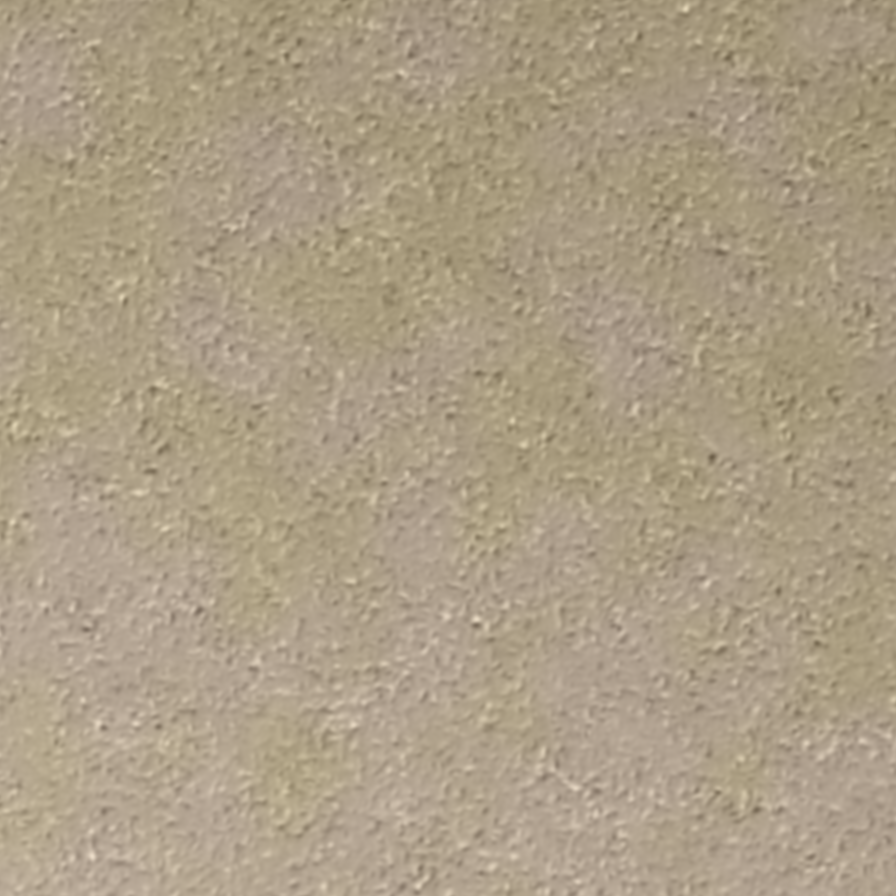
Give the GLSL for this texture, as a WebGL 1 fragment shader.

```glsl
precision highp float;
// Fine, softly lit plaster: short scattered grains, each with a lit and a
// shaded side, over a tan ground that drifts between yellowish and pinkish
// patches and brightens towards the lower left.

uniform vec2 u_resolution;

float hash(vec2 cell) {
  vec3 q = fract(vec3(cell.xyx) * 0.1031);
  q += dot(q, q.yzx + 33.33);
  return fract((q.x + q.y) * q.z);
}

// Dot product of an offset with the random unit gradient of a lattice cell
float slope(vec2 cell, vec2 offset) {
  float angle = 6.2832 * hash(cell);
  return dot(vec2(cos(angle), sin(angle)), offset);
}

// Gradient noise, roughly -0.7 to 0.7
float noise(vec2 p) {
  vec2 i = floor(p);
  vec2 f = p - i;
  vec2 w = f * f * f * (f * (f * 6.0 - 15.0) + 10.0);
  vec2 e = vec2(1.0, 0.0);
  float low = mix(slope(i, f), slope(i + e.xy, f - e.xy), w.x);
  float high = mix(slope(i + e.yx, f - e.yx), slope(i + e.xx, f - e.xx), w.x);
  return mix(low, high, w.y);
}

// Sum of short soft strokes, one per cell, light on one side, dark on the other
float grains(vec2 p, float baseAngle) {
  vec2 home = floor(p);
  float sum = 0.0;
  for (int y = -1; y <= 1; y++) {
    for (int x = -1; x <= 1; x++) {
      vec2 cell = home + vec2(float(x), float(y));
      vec2 jitter = vec2(hash(cell + 13.0), hash(cell + 47.0));
      vec2 d = p - cell - jitter;
      float angle = baseAngle + 2.0 * (hash(cell + 89.0) - 0.5);
      vec2 along = vec2(cos(angle), sin(angle));
      float stretch = mix(0.28, 0.46, hash(cell + 151.0));
      float u = dot(d, along) / stretch;
      float v = dot(d, vec2(-along.y, along.x)) / 0.28;
      float strength = hash(cell + 211.0);
      strength = 0.25 + 1.3 * strength * strength;
      float bias = 1.3 * (hash(cell + 307.0) - 0.5);
      float edge = max(0.0, 1.0 - dot(d, d));
      sum += strength * (v + bias) * exp(-0.5 * (u * u + v * v)) * edge;
    }
  }
  return sum;
}

void main() {
  vec2 uv = gl_FragCoord.xy / min(u_resolution.x, u_resolution.y);

  // Colour patches, yellower towards the top
  float patches = noise(uv * 5.0 + 19.0) + 0.6 * noise(uv * 11.0 + 43.0);
  float yellowness = smoothstep(-0.48, 0.48, patches + 0.5 * (uv.y - 0.47));
  vec3 pinkTan = vec3(0.682, 0.622, 0.554);
  vec3 yellowTan = vec3(0.668, 0.617, 0.500);
  vec3 color = mix(pinkTan, yellowTan, yellowness);

  // Broad lighting and faint mottling
  color += 0.055 * (0.5 - uv.y) + 0.035 * (0.5 - uv.x);
  color += 0.026 * noise(uv * 15.0 + 91.0);

  // Two sizes of grain, on lattices turned against each other
  mat2 turn = mat2(0.87, 0.5, -0.5, 0.87);
  float relief = grains(uv * 72.0 + 200.0, 0.65);
  relief += 0.8 * grains(turn * uv * 94.0 + 400.0, 1.17);

  // Smoother and rougher areas
  float roughness = clamp(0.95 + 0.9 * noise(uv * 14.0 + 7.0), 0.5, 1.4);
  color += 0.092 * relief * roughness * vec3(1.0, 1.0, 0.95);

  // Slight fine unevenness
  color += 0.012 * noise(uv * 170.0 + 11.0);

  gl_FragColor = vec4(clamp(color, 0.0, 1.0), 1.0);
}
```
